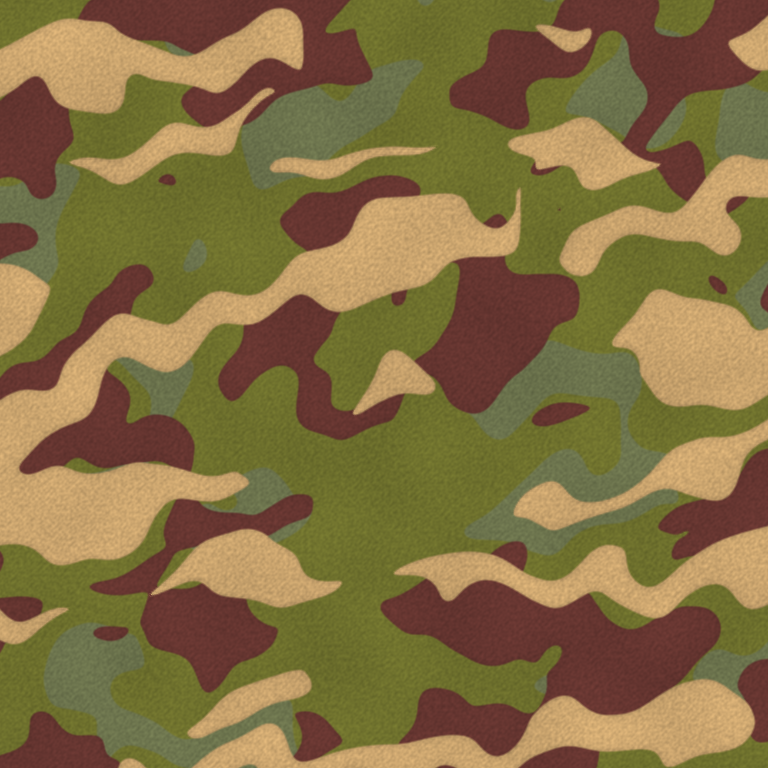
Reproduce this pattern procedurally as a Shadertoy shader.

```glsl
// Woodland camouflage cloth: tan streaks and brown blobs over two greens.

const vec3 GREEN = vec3(0.43, 0.44, 0.175);
const vec3 GREY_GREEN = vec3(0.42, 0.45, 0.30);
const vec3 BROWN = vec3(0.40, 0.21, 0.19);
const vec3 TAN = vec3(0.80, 0.65, 0.435);

const float SLANT = 0.17;       // rise of the streaks to the right
const float EDGE = 0.0019;      // half width of the soft edges
const mat2 TURN = mat2(0.8, 0.6, -0.6, 0.8);

// Unit gradient vector for a lattice point.
vec2 latticeGradient(ivec2 cell) {
    uvec2 q = uvec2(cell + 4096) * uvec2(1597u, 51749u);
    uint h = (q.x ^ (q.y >> 3u)) * 668265u + q.y;
    h = (h ^ (h >> 15u)) * 739397u;
    h = (h ^ (h >> 13u)) * 461845u;
    h ^= h >> 16u;
    float angle = 6.28319 * float(h & 65535u) / 65536.0;
    return vec2(cos(angle), sin(angle));
}

float gradientNoise(vec2 p) {
    vec2 base = floor(p);
    vec2 f = p - base;
    ivec2 c = ivec2(base);
    vec2 u = f * f * f * (f * (f * 6.0 - 15.0) + 10.0);
    float a = dot(latticeGradient(c), f);
    float b = dot(latticeGradient(c + ivec2(1, 0)), f - vec2(1, 0));
    float d = dot(latticeGradient(c + ivec2(0, 1)), f - vec2(0, 1));
    float e = dot(latticeGradient(c + ivec2(1, 1)), f - vec2(1, 1));
    return mix(mix(a, b, u.x), mix(d, e, u.x), u.y);
}

// Two turned noises hide the lattice; scaled to about unit deviation.
float blobField(vec2 p, vec2 frequency, float seed) {
    vec2 q = p * frequency + seed;
    return 3.07 * (gradientNoise(q) + gradientNoise(TURN * q + seed + 0.5));
}

// Bends the outlines into rounded lobes.
vec2 warp(vec2 p, float frequency, float amount, float seed) {
    vec2 q = p * frequency + seed;
    return p + amount * vec2(gradientNoise(q), gradientNoise(q + 37.3));
}

// Approximate distance to the zero line, in canvas units.
float signedDistance(float field, float pixel) {
    float slope = length(vec2(dFdx(field), dFdy(field))) / pixel;
    return field / max(slope, 1.0);
}

// Lays a dye over the cloth with a faintly darker rim.
vec3 layDye(vec3 cloth, vec3 dye, float dist, float rim) {
    float edgeShade = 1.0 - rim * exp(-abs(dist) / 0.004);
    return mix(cloth, dye * edgeShade, smoothstep(-EDGE, EDGE, dist));
}

// Fine diagonal weave plus broad uneven fading.
float clothShade(vec2 p) {
    vec2 diagonal = vec2(p.x + p.y, p.y - p.x);
    float twill = gradientNoise(diagonal * vec2(80.0, 190.0));
    float grain = gradientNoise(p * 230.0 + 11.0);
    float fading = gradientNoise(p * 11.0 + 5.0);
    return 1.0 + 0.09 * twill + 0.11 * grain + 0.08 * fading;
}

void mainImage(out vec4 fragColor, in vec2 fragCoord) {
    float pixel = 1.0 / iResolution.y;
    vec2 p = fragCoord * pixel;
    vec2 slanted = vec2(p.x, p.y - SLANT * p.x);
    vec2 bent = warp(slanted, 10.0, 0.075, 3.7);
    vec2 lobed = warp(slanted, 11.0, 0.08, 61.2);

    // Fields for each dye; brown tends to keep clear of tan.
    float tanField = blobField(bent, vec2(3.4, 10.2), 17.4);
    float brownField = blobField(lobed, vec2(5.2, 7.8), 83.1) - 0.25 * tanField;
    float greyField = blobField(bent, vec2(5.0, 7.5), 142.6);

    float tanDist = signedDistance(tanField - 0.54, pixel);
    float brownDist = signedDistance(brownField - 0.46, pixel);
    float greyDist = signedDistance(greyField - 0.88, pixel);

    // Dyes from the bottom layer to the top.
    vec3 color = GREEN;
    color = layDye(color, GREY_GREEN, greyDist, 0.0);
    color = layDye(color, BROWN, brownDist, 0.08);
    color = layDye(color, TAN, tanDist, 0.12);

    fragColor = vec4(color * clothShade(p), 1.0);
}
```
